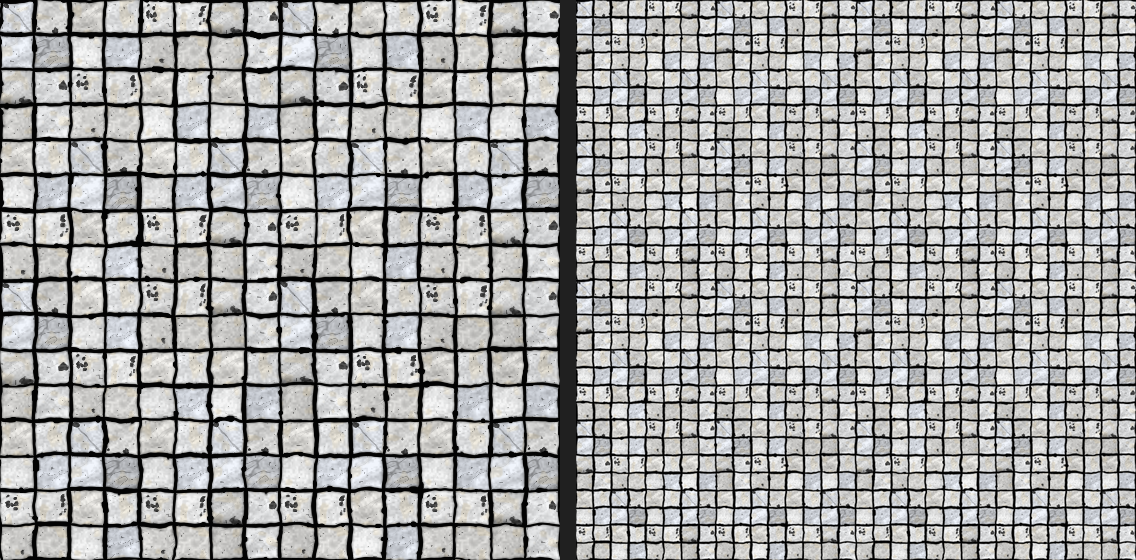
Left, the tile; right, the same tile 2 across and 2 down.
Give the GLSL for this texture, as a WebGL 1 fragment shader.

```glsl
precision highp float;
// Sixteen by sixteen pale marble mosaic with uneven black grout, veins and dark pits.
uniform vec2 u_resolution;

const float TILES = 16.0;

float hash(vec2 p) {
  p = fract(p * vec2(0.1031, 0.1137));
  p += dot(p, p.yx + 33.33);
  return fract((p.x + p.y) * p.x * 17.3 + p.y * 7.1);
}

// Value noise that wraps after a whole number of cells
float noise(vec2 p, float period) {
  vec2 i = floor(p), f = fract(p);
  f = f * f * (3.0 - 2.0 * f);
  vec2 a = mod(i, period), b = mod(i + 1.0, period);
  return mix(mix(hash(a), hash(vec2(b.x, a.y)), f.x),
             mix(hash(vec2(a.x, b.y)), hash(b), f.x), f.y);
}

vec4 oneHot(float i) {
  return 1.0 - step(0.5, abs(vec4(0.0, 1.0, 2.0, 3.0) - i));
}

// Signed distance to a clump of round pits scattered about a centre
float pits(vec2 q, vec2 centre, vec2 spread, float radius, float seed) {
  float d = 1.0;
  for (int i = 0; i < 8; i++) {
    vec2 key = vec2(float(i) * 3.0 + 5.0, seed * 7.0 + 11.0);
    vec2 offset = vec2(hash(key), hash(key + 41.0)) * 2.0 - 1.0;
    float r = radius * mix(0.55, 1.15, hash(key + 83.0));
    d = min(d, length(q - centre - offset * spread) - r);
  }
  return d;
}

float pitsOfKind(vec2 q, float kind) {
  if (kind == 4.0) return pits(q, vec2(0.13, 0.14), vec2(0.03), 0.07, kind);
  if (kind == 5.0) return min(pits(q, vec2(0.55, 0.89), vec2(0.05, 0.03), 0.06, kind),
                              length(q - vec2(0.12, 0.86)) - 0.035);
  if (kind == 8.0) return pits(q, vec2(0.36, 0.42), vec2(0.14, 0.27), 0.066, kind);
  if (kind == 9.0) return pits(q, vec2(0.82, 0.45), vec2(0.09, 0.28), 0.06, kind);
  if (kind == 10.0) return pits(q, vec2(0.66, 0.74), vec2(0.02), 0.04, kind);
  if (kind == 12.0) return pits(q, vec2(0.74, 0.89), vec2(0.1, 0.04), 0.07, kind);
  if (kind == 13.0) return pits(q, vec2(0.81, 0.46), vec2(0.03, 0.06), 0.085, kind);
  return 1.0;
}

vec3 marble(vec2 q, float kind, float shade, float cool) {
  vec2 s = q + vec2(kind * 5.0 + 2.0, kind * 3.0 + 1.0);
  float cloud = noise(s * 3.0, 256.0) * 0.6 + noise(s * 7.0, 512.0) * 0.4;
  float grain = noise(s * 17.0, 1024.0);
  // Streaks rising to the right
  vec2 along = vec2(dot(s, vec2(0.85, -0.5)) * 1.6, dot(s, vec2(0.5, 0.85)) * 7.0);
  float streak = noise(along + cloud * 0.7, 512.0);
  float value = shade + (cloud - 0.5) * 0.17 + (grain - 0.5) * 0.13 + (streak - 0.5) * 0.12;

  float veined = kind == 3.0 || kind == 10.0 || kind == 7.0 ? 0.2 : 0.06;
  value -= veined * (1.0 - smoothstep(0.0, 0.07, abs(streak - 0.5))) * smoothstep(0.35, 0.65, cloud);
  if (kind == 4.0) // crack from corner to corner
    value -= 0.2 * (1.0 - smoothstep(0.01, 0.05, abs(q.x - q.y + (cloud - 0.5) * 0.12)));
  if (kind == 12.0) // smear along the lower edge
    value -= 0.25 * smoothstep(0.7, 0.92, q.y + (cloud - 0.5) * 0.25);
  value -= 0.3 * smoothstep(0.87, 0.97, noise(s * 13.0 + 60.0, 1024.0)); // specks

  vec3 tint = mix(vec3(1.012, 1.003, 0.98), vec3(0.98, 1.0, 1.035), cool);
  vec3 colour = min(value, 0.96) * tint;
  return mix(colour, colour * vec3(1.0, 0.95, 0.84), 0.5 * smoothstep(0.68, 0.85, noise(s * 4.0 + 90.0, 256.0)));
}

void main() {
  // Tile units, rows counted downwards
  vec2 uv = gl_FragCoord.xy / u_resolution;
  vec2 p = vec2(uv.x, 1.0 - uv.y) * TILES;
  float pixel = TILES / min(u_resolution.x, u_resolution.y);

  // Hand-laid wobble
  vec2 slow = vec2(noise(p * 2.0, 32.0), noise(p * 2.0 + 13.0, 32.0)) - 0.5;
  vec2 quick = vec2(noise(p * 7.0, 112.0), noise(p * 7.0 + 37.0, 112.0)) - 0.5;
  vec2 w = p + slow * 0.09 + quick * 0.035;
  vec2 tile = mod(floor(w), TILES), q = fract(w);

  // Four kinds of two by two block, laid out in a four by four group
  vec2 block = mod(floor(tile / 2.0), 4.0), corner = mod(tile, 2.0);
  mat4 layout = mat4(1, 0, 2, 3,  3, 2, 0, 0,  0, 1, 0, 1,  2, 0, 2, 3);
  float type = dot(layout * oneHot(block.y), oneHot(block.x));
  float place = corner.y * 2.0 + corner.x;
  mat4 shades = mat4(0.83, 0.87, 0.87, 0.82,  0.84, 0.85, 0.87, 0.71,
                     0.85, 0.89, 0.79, 0.83,  0.82, 0.86, 0.77, 0.86);
  mat4 coolness = mat4(0.1, 0.5, 0.4, 1.0,  0.9, 0.3, 0.9, 0.8,
                       0.4, 0.4, 0.2, 0.2,  0.4, 0.5, 0.2, 0.5);
  float shade = dot(shades * oneHot(type), oneHot(place));
  float cool = dot(coolness * oneHot(type), oneHot(place));
  float kind = type * 4.0 + place;
  shade += (hash(tile + 150.0) - 0.5) * 0.06;
  vec3 colour = marble(q, kind, shade, cool);

  // Dark pits with ragged rims
  float pit = pitsOfKind(q, kind) + (noise(q * 16.0 + kind * 9.0, 512.0) - 0.5) * 0.05;
  float pitTone = 0.08 + 0.22 * noise(q * 19.0 + kind * 4.0, 512.0);
  colour = mix(colour, vec3(pitTone), 0.92 * (1.0 - smoothstep(-0.5, 0.7, pit / pixel)));

  // Grout whose width changes from joint to joint
  vec2 line = mod(floor(w + 0.5), TILES);
  vec2 halfWidth = mix(vec2(0.032), vec2(0.07),
    vec2(hash(vec2(line.x, tile.y) + 20.0), hash(vec2(tile.x, line.y) + 70.0)));
  vec2 gap = min(q, 1.0 - q) - halfWidth;
  float edge = min(gap.x, gap.y) - 0.05 * smoothstep(0.72, 0.95, noise(p * 5.0 + 7.0, 80.0));
  colour *= mix(0.8, 1.0, smoothstep(0.0, 0.07, edge));
  colour = mix(vec3(0.01), colour, smoothstep(-0.7, 0.7, edge / pixel));
  gl_FragColor = vec4(colour, 1.0);
}
```
